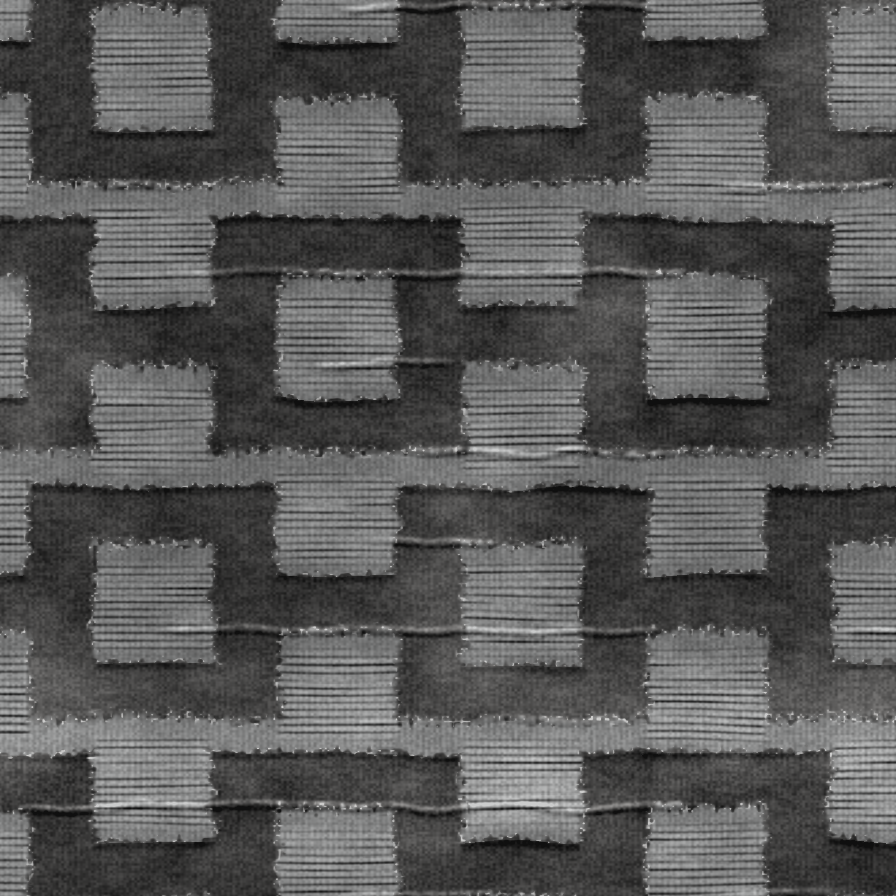
Write a Shadertoy shader that draws this texture.

```glsl
// Grey woven fabric: staggered ribbed blocks raised from a dark pile ground,
// tied by full-width light bands after every third half row. Masks come from
// repeated column and row coordinates; noise adds ribs, fuzz, threads and wear.

float hash(vec2 p) {
    p = fract(p * vec2(0.1031, 0.1137));
    p += dot(p, p.yx + 33.33);
    return fract((p.x + p.y) * p.x * 17.3);
}

float noise(vec2 p) {
    vec2 i = floor(p), f = fract(p);
    f = f * f * (3.0 - 2.0 * f);
    return mix(mix(hash(i), hash(i + vec2(1, 0)), f.x),
               mix(hash(i + vec2(0, 1)), hash(i + vec2(1, 1)), f.x), f.y);
}

float fbm(vec2 p) {
    float sum = 0.0, amp = 0.53;
    for (int i = 0; i < 4; i++) {
        sum += amp * noise(p);
        p = p * 2.03 + 17.7;
        amp *= 0.5;
    }
    return sum;
}

// One inside [a, b], with its own softness at each end
float span(float x, float a, float softA, float b, float softB) {
    return smoothstep(a - softA, a + softA, x) * (1.0 - smoothstep(b - softB, b + softB, x));
}

// Thin shadow just below an edge at zero
float shadowLine(float x) {
    return span(x, 0.0, 0.03, 0.07, 0.05);
}

void mainImage(out vec4 fragColor, in vec2 fragCoord) {
    vec2 p = fragCoord / iResolution.xy;
    p.y = 1.0 - p.y; // rows run downwards

    // Grain at several scales
    float grain = noise(p * vec2(330.0, 370.0) + 40.0);
    float fuzz = noise(p * vec2(170.0, 190.0) + 90.0);
    float mottle = fbm(p * vec2(22.0, 32.0) + 5.0);
    float broad = fbm(p * vec2(4.0, 5.0) + 31.0);

    // Columns of blocks and half rows, with slightly uneven edges
    float u = p.x * 4.86 - 0.83 + 0.05 * (noise(p * vec2(9.0, 60.0)) - 0.5) + 0.04 * (fuzz - 0.5);
    float v = p.y * 10.07 - 0.47 + 0.09 * (noise(p * vec2(14.0, 9.0) + 8.0) - 0.5);
    float column = floor(u + 0.5);
    float w = mod(v - 1.0 + column, 2.0); // zero at the top of a dark bar
    float b = mod(v - 1.0, 3.0);          // band lies just before one
    float softV = v + 0.1 * (fuzz - 0.5);

    // Light weave: blocks in the columns and bands across everything
    float inColumn = 1.0 - smoothstep(-0.03, 0.03, abs(u - column) - 0.323);
    float block = inColumn * span(w + 0.12 * (fuzz - 0.5), 0.62, 0.07, 1.98, 0.03);
    float band = span(b + 0.1 * (fuzz - 0.5), 0.6, 0.08, 0.98, 0.03);
    float light = max(block, band);

    // Dark pile, rubbed paler in places
    float wear = smoothstep(0.52, 0.78, broad) + 0.7 * exp(-pow((p.y - 0.77) / 0.06, 2.0));
    float pile = 0.205 + 0.16 * (mottle - 0.5) + 0.11 * (grain - 0.5) + 0.08 * wear;
    pile += 0.05 * (noise(p * vec2(50.0, 220.0)) - 0.5);

    // Fine upright cords across the weave
    float cords = sin(p.x * 940.0 + 1.5 * noise(p * vec2(30.0, 8.0)));
    float weave = 0.445 + 0.12 * (mottle - 0.5) + 0.1 * (grain - 0.5) + 0.022 * cords;
    pile += 0.012 * cords;

    // Irregular horizontal ribs in the middle of each block
    float ribPhase = p.y * 118.0 + 0.5 * noise(p * vec2(8.0, 25.0));
    float ribStrength = noise(vec2(p.x * 14.0, floor(ribPhase) * 3.7));
    float rib = sin(6.2832 * ribPhase);
    float ribArea = inColumn * span(w, 0.86, 0.12, 1.84, 0.12);
    weave -= ribArea * (0.3 * ribStrength * pow(0.5 - 0.5 * rib, 3.0) - 0.07);
    weave += ribArea * 0.07 * ribStrength * rib;

    float shade = mix(pile, weave, light);

    // Shadow under the lower edge of blocks and bands
    float shadow = mix(shadowLine(b - 1.0), shadowLine(w), inColumn);
    shade -= 0.13 * shadow * (1.0 - light) * (0.4 + noise(p * vec2(12.0, 10.0) + 60.0));

    // Pale and dark loops of yarn frayed along the edges
    float edge = 4.0 * light * (1.0 - light);
    shade += edge * (0.3 * smoothstep(0.62, 0.95, grain) - 0.12 * smoothstep(0.6, 0.9, 1.0 - fuzz));

    // Loose bright threads, present on some stretches of some rows
    float row = floor(v);
    float stretch = smoothstep(0.6, 0.72, noise(vec2(p.x * 5.0 + row * 7.3, row * 5.1)));
    float threadY = fract(v) - 0.58 - 0.05 * (noise(vec2(p.x * 25.0, row)) - 0.5);
    float thread = exp(-pow(threadY / 0.03, 2.0)) - 0.7 * exp(-pow((threadY - 0.07) / 0.03, 2.0));
    shade += 0.24 * thread * stretch * (0.4 + 0.8 * fuzz);

    // Uneven light over the cloth, palest near the bottom
    shade *= 0.9 + 0.2 * broad + 0.2 * exp(-pow((p.y - 0.86) / 0.09, 2.0));
    shade = clamp(shade, 0.06, 0.8);
    fragColor = vec4(shade * mix(vec3(1.01, 1.0, 0.99), vec3(0.995, 1.0, 1.0), light), 1.0);
}
```
